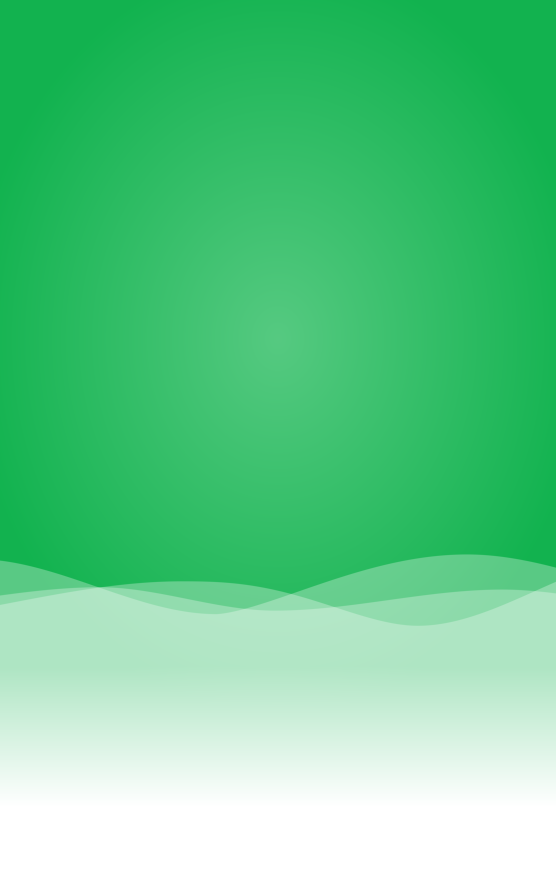
Reproduce this background procedurally as a WebGL 1 fragment shader.

```glsl
precision highp float;
uniform vec2 u_resolution;

// Eased step from 0 to 1 between two turning points; bias shifts its middle
float swing(float x, float start, float end, float bias) {
  float t = clamp((x - start) / (end - start), 0.0, 1.0);
  return smoothstep(0.0, 1.0, pow(t, bias));
}

// Wave outlines: each swing leads from one crest or trough to the next
float tallWave(float x) {
  return 0.376 - 0.0614 * swing(x, -0.042, 0.389, 1.0)
               + 0.0666 * swing(x, 0.389, 0.840, 0.78)
               - 0.0666 * swing(x, 0.840, 1.366, 1.0);
}

float crossingWave(float x) {
  return 0.3016 + 0.0496 * swing(x, -0.30, 0.326, 1.0)
                - 0.0496 * swing(x, 0.326, 0.752, 1.36)
                + 0.0784 * swing(x, 0.752, 1.176, 1.0);
}

float shallowWave(float x) {
  return 0.3185 + 0.0261 * swing(x, -0.267, 0.179, 1.0)
                - 0.0261 * swing(x, 0.179, 0.494, 1.0)
                + 0.0235 * swing(x, 0.494, 0.903, 1.0)
                - 0.0235 * swing(x, 0.903, 1.260, 1.0);
}

// Translucent white below a wave outline
vec3 addVeil(vec3 color, float y, float height) {
  float edge = 0.75 / u_resolution.y;
  float cover = 1.0 - smoothstep(height - edge, height + edge, y);
  return mix(color, vec3(1.0), 0.3 * cover);
}

void main() {
  vec2 uv = gl_FragCoord.xy / u_resolution;
  vec3 glowGreen = vec3(0.335, 0.790, 0.505);
  vec3 deepGreen = vec3(0.070, 0.700, 0.310);

  // Elliptical glow
  float radius = length((uv - vec2(0.5, 0.622)) / vec2(0.55, 0.42));
  vec3 color = mix(glowGreen, deepGreen, min(radius, 1.0));

  // Overlapping waves
  color = addVeil(color, uv.y, tallWave(uv.x));
  color = addVeil(color, uv.y, crossingWave(uv.x));
  color = addVeil(color, uv.y, shallowWave(uv.x));

  // Fade to white at the bottom
  float fade = clamp((0.256 - uv.y) / 0.157, 0.0, 1.0);
  gl_FragColor = vec4(mix(color, vec3(1.0), fade), 1.0);
}
```
